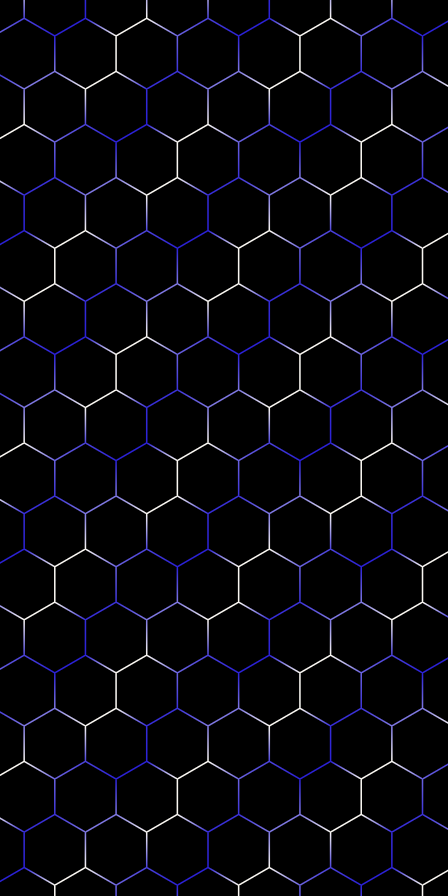
Reproduce this pattern procedurally as a Shadertoy shader.

```glsl
// Thin glowing honeycomb outline on black, fading between blue and white from corner to corner.
#define CELL 0.1368                     // hexagon width, in canvas widths
#define ORIGIN vec2(0.2591, 0.1198)     // middle of a white upright edge, from the top left
#define LINE_WIDTH 0.025                // in hexagon widths
#define BACKGROUND vec3(0.0)
#define BLUE vec3(0.17, 0.13, 0.84)
#define WHITE vec3(0.98, 0.97, 0.95)

const float SQRT3 = 1.7320508;
const float SECTOR = 1.0471976;         // a sixth of a turn

// Whiteness of the upper and lower ends of three upright edges, on two rows
const float WHITENESS[12] = float[12](
    1.0, 1.0,   0.30, 0.08,   0.0, 0.40,
    0.05, 0.0,  0.40, 1.0,    1.0, 0.15);

// Offset from the nearest hexagon centre
vec2 hexLocal(vec2 p) {
    vec2 period = vec2(1.0, SQRT3);
    vec2 q = p - vec2(0.5, 0.0);
    vec2 a = q - period * floor(q / period + 0.5);
    vec2 b = q - period * (floor(q / period) + 0.5);
    return dot(a, a) < dot(b, b) ? a : b;
}

// Every second row moves the three-column colour cycle along by one cell
float cornerWhiteness(vec2 v) {
    float rowHeight = 0.5 * SQRT3;
    float row = floor(v.y / rowHeight + 0.5);
    float pair = floor(row * 0.5);
    float odd = row - 2.0 * pair;
    float column = mod(floor(v.x - pair + 0.25), 3.0);
    float lower = step(row * rowHeight, v.y);
    return WHITENESS[int(6.0 * odd + 2.0 * column + lower + 0.5)];
}

// Share of a pixel-wide window covered by a line at distance d
float lineCoverage(float d, float pixel) {
    float halfWidth = 0.5 * LINE_WIDTH;
    float inner = max(d - 0.5 * pixel, -halfWidth);
    float outer = min(d + 0.5 * pixel, halfWidth);
    return clamp((outer - inner) / pixel, 0.0, 1.0);
}

void mainImage(out vec4 fragColor, in vec2 fragCoord) {
    // Cell units, y running down from the top
    vec2 uv = vec2(fragCoord.x, iResolution.y - fragCoord.y) / iResolution.x;
    vec2 p = (uv - ORIGIN) / CELL;
    float pixel = 1.0 / (iResolution.x * CELL);

    // Nearest edge of the hexagon
    vec2 local = hexLocal(p);
    float angle = floor(atan(local.y, local.x) / SECTOR + 0.5) * SECTOR;
    vec2 normal = vec2(cos(angle), sin(angle));
    vec2 tangent = vec2(-normal.y, normal.x);
    float edgeDist = 0.5 - dot(local, normal);

    // Blend the colours of its two corners
    vec2 middle = p - local + 0.5 * normal;
    vec2 toCorner = tangent * 0.5 / SQRT3;
    float along = clamp(dot(local, tangent) * SQRT3 + 0.5, 0.0, 1.0);
    float whiteness = mix(cornerWhiteness(middle - toCorner),
                          cornerWhiteness(middle + toCorner), along);

    vec3 lineColor = mix(BLUE, WHITE, whiteness);
    fragColor = vec4(mix(BACKGROUND, lineColor, lineCoverage(edgeDist, pixel)), 1.0);
}
```
